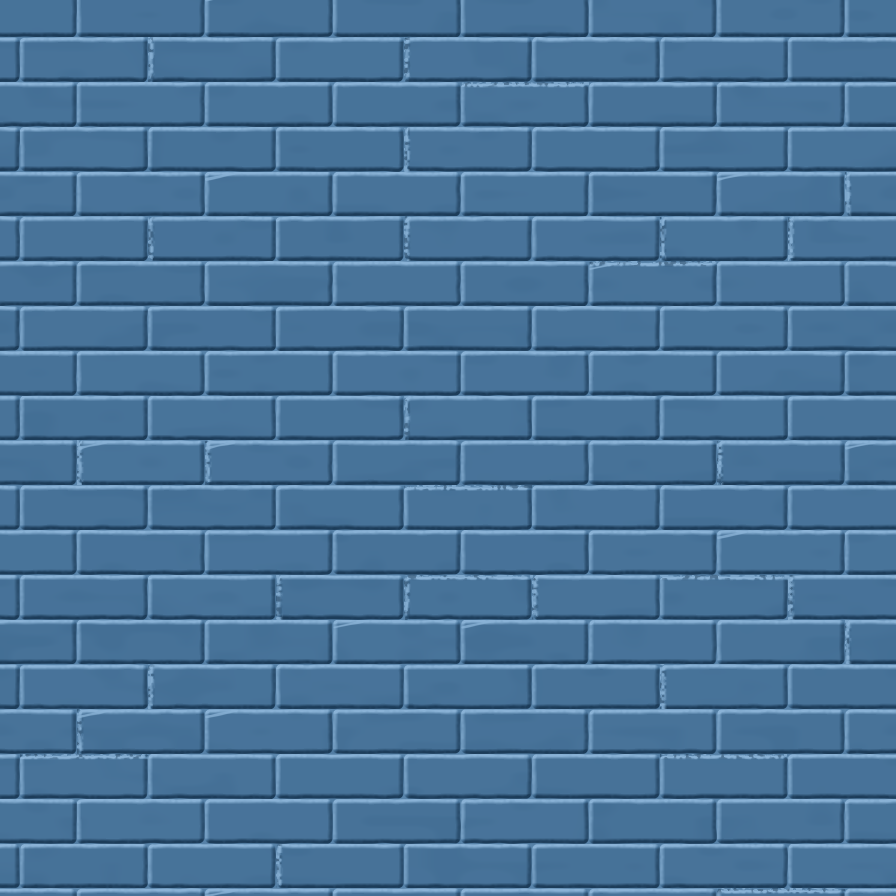
Reproduce this texture procedurally as a three.js fragment shader.

```glsl
// Seamless painted brick wall: embossed blue bricks in a running bond with worn edges
varying vec2 vUv;

const vec2 COUNT = vec2(7.0, 20.0);      // bricks across and down
const float ROW_START = 0.17;            // lowest joint, in rows
const float JOINT_EVEN = 0.154;          // first upright joint, in bricks
const float JOINT_ODD = 0.598;
const float GAP = 0.0012;                // half of the joint width
const float BEVEL = 0.0056;              // width of the shaded edge
const float RADIUS = 0.0048;             // corner rounding
const float WOBBLE = 0.0011;             // unevenness of the edges
const float WORN_EVEN = 0.27;            // share of bricks with a rough left end
const float WORN_ODD = 0.07;
const float WORN_TOP = 0.08;             // share of bricks with a rough top
const float CHIPPED = 0.07;              // share of odd-row bricks with a sliver
const vec2 LIGHT_DIR = vec2(-0.54, 0.84);
const vec3 BASE = vec3(0.28, 0.45, 0.60);
const vec3 HIGHLIGHT = vec3(0.54, 0.70, 0.84);
const vec3 SHADOW = vec3(0.11, 0.235, 0.35);
const vec3 MORTAR = vec3(0.36, 0.53, 0.68);

float hash(vec2 p) {
  vec3 q = fract(p.xyx * vec3(0.1031, 0.1030, 0.0973));
  q += dot(q, q.yzx + 33.33);
  return fract((q.x + q.y) * q.z);
}

// Value noise that wraps after one canvas
float noise(vec2 uv, vec2 cells) {
  vec2 p = uv * cells;
  vec2 i = floor(p);
  vec2 f = fract(p);
  f = f * f * (3.0 - 2.0 * f);
  vec2 a = mod(i, cells);
  vec2 b = mod(i + 1.0, cells);
  return mix(mix(hash(a), hash(vec2(b.x, a.y)), f.x),
             mix(hash(vec2(a.x, b.y)), hash(b), f.x), f.y);
}

float segment(vec2 p, vec2 a, vec2 b) {
  vec2 d = b - a;
  return length(p - a - d * clamp(dot(p - a, d) / dot(d, d), 0.0, 1.0));
}

void main() {
  // Brick layout
  vec2 grid = vUv * COUNT;
  grid.y -= ROW_START;
  float odd = mod(floor(grid.y), 2.0);
  grid.x -= mix(JOINT_EVEN, JOINT_ODD, odd);
  vec2 id = mod(floor(grid), COUNT);
  vec2 size = 1.0 / COUNT;
  vec2 local = (fract(grid) - 0.5) * size;
  vec2 halfSize = 0.5 * size - GAP;

  // Wear of this brick
  float grain = noise(vUv, vec2(300.0));
  float ripple = noise(vUv, vec2(90.0));
  float wornLeft = step(hash(id + 17.0), mix(WORN_EVEN, WORN_ODD, odd));
  float wornTop = step(hash(id + 53.0), WORN_TOP);
  float chipped = odd * step(hash(id + 91.0), CHIPPED);
  float left = local.x + halfSize.x;
  float top = halfSize.y - local.y;
  float roughLeft = wornLeft * (1.0 - smoothstep(0.002, 0.008, left));
  float roughTop = wornTop * (1.0 - smoothstep(0.001, 0.006, top));

  // Rounded brick outline and its outward normal
  vec2 edge = abs(local) - halfSize + RADIUS;
  edge += (vec2(ripple, noise(vUv, vec2(70.0))) - 0.5) * WOBBLE;
  edge += vec2(roughLeft, roughTop) * grain * 0.003;
  vec2 outer = max(edge, 0.0);
  float dist = length(outer) + min(max(edge.x, edge.y), 0.0) - RADIUS;
  vec2 normal = sign(local) * outer / max(length(outer), 0.00001);

  // Embossed shading, fading into the face and the joint
  float rim = smoothstep(-BEVEL, -0.0006, dist) * (1.0 - smoothstep(0.0, GAP * 1.5, dist));
  float shade = dot(normal, LIGHT_DIR) * rim * (1.2 + 0.3 * (grain - 0.5));
  vec3 color = BASE + 0.008 * (hash(id) - 0.5);
  color -= 0.012 * smoothstep(0.6, 0.9, noise(vUv, vec2(24.0, 60.0)));
  color = mix(color, MORTAR, smoothstep(0.0, GAP * 1.5, dist) * (0.5 + 0.5 * grain));
  color = mix(color, HIGHLIGHT, clamp(shade, 0.0, 1.0));
  color = mix(color, SHADOW, clamp(-shade, 0.0, 1.0));

  // Flaked specks along rough edges
  float rough = max(roughLeft, roughTop);
  color = mix(color, HIGHLIGHT, 0.75 * rough * smoothstep(0.5, 0.75, grain));
  color = mix(color, SHADOW, 0.5 * rough * smoothstep(0.4, 0.15, grain));

  // Slanted sliver at the upper left corner
  float sliver = segment(vec2(left, top), vec2(0.001, 0.0075), vec2(0.032, 0.001));
  sliver = 1.0 - smoothstep(0.0005, 0.0022, sliver + (ripple - 0.5) * 0.001);
  color = mix(color, HIGHLIGHT, chipped * sliver * 0.8);

  gl_FragColor = vec4(color, 1.0);
}
```
